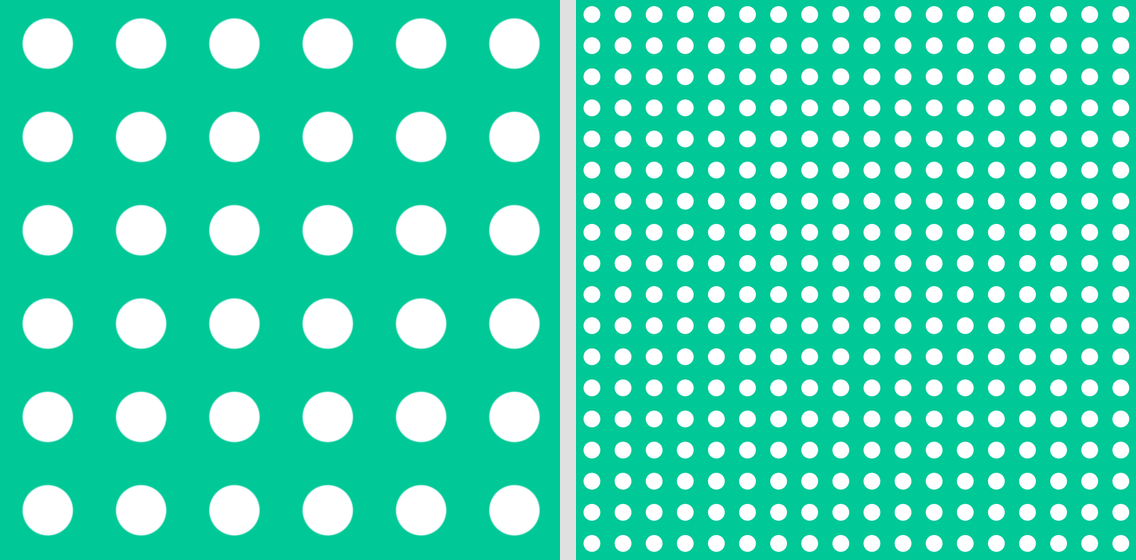
Left: one tile. Right: repeated 3 by 3.
This pattern is drawn by a WebGL 2 fragment shader. Its source:

```glsl
#version 300 es
precision highp float;
// White polka dots on a flat green ground, in a square grid of six by six.
// Each cell is folded with fract and holds one disc from a distance function,
// set slightly right of and above the cell centre.

uniform vec2 u_resolution;
out vec4 fragColor;

// Signed distance to a disc, negative inside
float discDistance(vec2 point, float radius) {
    return length(point) - radius;
}

void main() {
    const float repeats = 6.0;
    vec2 uv = gl_FragCoord.xy / u_resolution;
    vec2 cell = fract(uv * repeats);

    // Soft rim, never thinner than about a pixel
    float pixel = repeats / min(u_resolution.x, u_resolution.y);
    float softness = max(0.011, 0.75 * pixel);

    float dist = discDistance(cell - vec2(0.512, 0.533), 0.2695);
    float dotMask = 1.0 - smoothstep(-softness, softness, dist);

    vec3 green = vec3(0.004, 0.784, 0.592);
    vec3 white = vec3(1.0);
    fragColor = vec4(mix(green, white, dotMask), 1.0);
}
```
